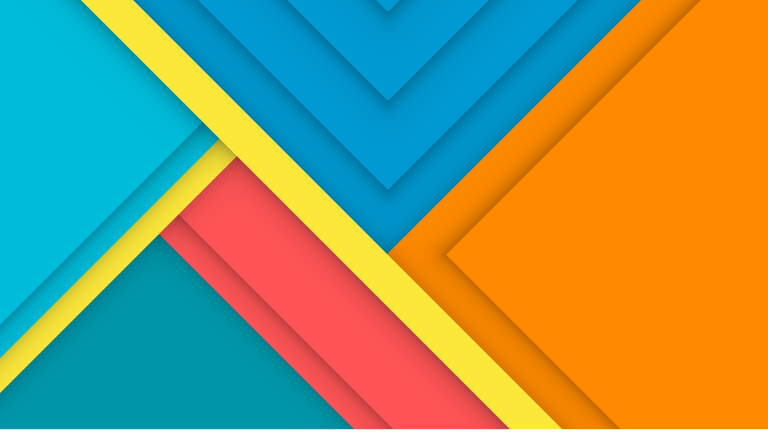
This background is drawn by a Shadertoy shader. Its source:

```glsl
// Layered paper sheets cut along two diagonals, each casting a soft shadow.
// Sheets are painted back to front from signed distances in a rotated frame:
// axis.x grows down-right, axis.y grows up-right, in units of canvas height.

const vec3 TEAL   = vec3(0.00, 0.59, 0.665);
const vec3 RED    = vec3(1.00, 0.33, 0.335);
const vec3 YELLOW = vec3(0.99, 0.91, 0.23);
const vec3 CYAN   = vec3(0.00, 0.735, 0.85);
const vec3 BLUE   = vec3(0.00, 0.60, 0.82);
const vec3 ORANGE = vec3(1.00, 0.54, 0.00);
const vec3 WHITE  = vec3(0.99, 1.00, 0.99);

// Sheet edges, as positions along the two diagonal axes
const vec2  BAND = vec2(0.187, 0.308);       // long yellow band, axis.y
const float BAND_MIDDLE = 0.25;
const vec2  RED_EDGES = vec2(-0.174, -0.083); // axis.y
const float YELLOW_ARM = 0.910;              // axis.x
const vec2  CYAN_EDGES = vec2(0.829, 0.752); // axis.x
const float ORANGE_EDGE = 1.484;             // axis.x
const vec2  ORANGE_CORNER = vec2(1.622, 0.443);

// Nested blue chevrons: center, depth of the lowest tip, step between tips
const float CHEVRON_X = 0.898;
const float CHEVRON_DEPTH = 0.440;
const float CHEVRON_STEP = 0.206;
const int   CHEVRON_COUNT = 3;

const float SHADOW_WIDTH = 0.022;
const float SOFT_SHADOW = 0.16;
const float DEEP_SHADOW = 0.26;
const float BOTTOM_MARGIN = 0.0065;

// Distance to the quadrant where both components of q are negative
float corner(vec2 q) {
    q *= inversesqrt(2.0);
    return length(max(q, 0.0)) + min(max(q.x, q.y), 0.0);
}

// Distance to a half plane, given its offset along a diagonal axis
float halfPlane(float offset) {
    return offset * inversesqrt(2.0);
}

// Darken what lies below, then lay the sheet with a smooth edge
void paint(inout vec3 color, vec3 sheet, float dist, float shadow) {
    float pixel = 1.0 / iResolution.y;
    color *= 1.0 - shadow * exp(-max(dist, 0.0) / SHADOW_WIDTH);
    color = mix(sheet, color, smoothstep(-0.7 * pixel, 0.7 * pixel, dist));
}

void mainImage(out vec4 fragColor, in vec2 fragCoord) {
    vec2 p = fragCoord / iResolution.y;
    float down = 1.0 - p.y;
    vec2 axis = vec2(p.x + down, p.x - down);

    // Lower left: teal floor, red sheets, yellow arm and cyan sheets
    vec3 color = TEAL;
    paint(color, RED, halfPlane(RED_EDGES.x - axis.y), SOFT_SHADOW);
    paint(color, RED, halfPlane(RED_EDGES.y - axis.y), DEEP_SHADOW);
    paint(color, YELLOW, halfPlane(axis.x - YELLOW_ARM), SOFT_SHADOW);
    paint(color, CYAN, halfPlane(axis.x - CYAN_EDGES.x), SOFT_SHADOW);
    paint(color, CYAN, halfPlane(axis.x - CYAN_EDGES.y), DEEP_SHADOW);

    // Upper right: blue floor with stacked chevrons
    paint(color, BLUE, halfPlane(BAND_MIDDLE - axis.y), 0.0);
    for (int i = 0; i < CHEVRON_COUNT; i++) {
        float depth = CHEVRON_DEPTH - CHEVRON_STEP * float(i);
        vec2 tip = vec2(CHEVRON_X + depth, CHEVRON_X - depth);
        float dist = corner(vec2(axis.x - tip.x, tip.y - axis.y));
        paint(color, BLUE, dist, DEEP_SHADOW);
    }

    // Right: orange sheets
    vec2 orangeBase = vec2(ORANGE_EDGE, BAND_MIDDLE);
    paint(color, ORANGE, corner(orangeBase - axis), SOFT_SHADOW);
    paint(color, ORANGE, corner(ORANGE_CORNER - axis), DEEP_SHADOW);

    // Long yellow band on top, with a deeper shadow on its lower side
    float bandDist = halfPlane(max(BAND.x - axis.y, axis.y - BAND.y));
    float bandShadow = axis.y < BAND_MIDDLE ? DEEP_SHADOW : SOFT_SHADOW;
    paint(color, YELLOW, bandDist, bandShadow);

    // Thin white margin along the bottom
    paint(color, WHITE, p.y - BOTTOM_MARGIN, 0.0);
    fragColor = vec4(color, 1.0);
}
```
